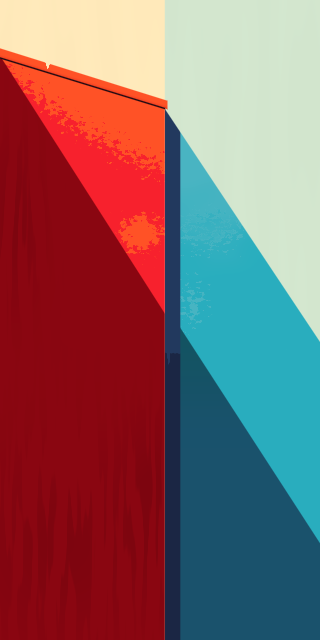
Write a WebGL 2 fragment shader that draws this background.

```glsl
#version 300 es
precision highp float;
// Flat geometric poster: a red wall and a teal wall meet at a navy pillar under a pale sky.
// Slanted half-planes are layered back to front with smooth edges; thresholded gradient
// noise adds the speckled paint, and stretched noise adds faint vertical brush streaks.

uniform vec2 u_resolution;
out vec4 fragColor;

const vec3 CREAM = vec3(1.0, 0.914, 0.729);
const vec3 MINT = vec3(0.827, 0.902, 0.808);
const vec3 CRIMSON = vec3(0.54, 0.022, 0.065);
const vec3 SCARLET = vec3(0.97, 0.13, 0.175);
const vec3 ORANGE = vec3(1.0, 0.32, 0.15);
const vec3 TEAL = vec3(0.16, 0.68, 0.745);
const vec3 PALE_TEAL = vec3(0.33, 0.715, 0.765);
const vec3 DEEP_TEAL = vec3(0.10, 0.32, 0.425);
const vec3 NAVY = vec3(0.135, 0.225, 0.37);
const vec3 DARK_NAVY = vec3(0.105, 0.15, 0.265);
const vec3 INK = vec3(0.13, 0.03, 0.06);

vec2 hashGradient(vec2 cell) {
    vec3 q = fract(cell.xyx * vec3(0.1031, 0.1030, 0.0973));
    q += dot(q, q.yzx + 33.33);
    float angle = 6.2832 * fract((q.x + q.y) * q.z);
    return vec2(cos(angle), sin(angle));
}

// Gradient noise, roughly -0.7 to 0.7
float noise(vec2 p) {
    vec2 i = floor(p), f = fract(p);
    vec2 u = f * f * f * (f * (f * 6.0 - 15.0) + 10.0);
    vec2 e = vec2(0.0, 1.0);
    float low = mix(dot(hashGradient(i), f), dot(hashGradient(i + e.yx), f - e.yx), u.x);
    float high = mix(dot(hashGradient(i + e), f - e), dot(hashGradient(i + 1.0), f - 1.0), u.x);
    return mix(low, high, u.y);
}

float fbm(vec2 p) {
    float sum = 0.0, gain = 0.6;
    for (int i = 0; i < 4; i++) {
        sum += gain * noise(p);
        p = mat2(1.6, 1.2, -1.2, 1.6) * p + 7.3;
        gain *= 0.6;
    }
    return sum;
}

// Coverage of the region where a signed distance is positive
float cover(float d, float soft) {
    return smoothstep(-soft, soft, d);
}

// Signed distance above the line of a given slope through a point
float above(vec2 p, vec2 point, float slope) {
    return (p.y - point.y - slope * (p.x - point.x)) * inversesqrt(1.0 + slope * slope);
}

// Soft elliptical bump, 1 at the centre
float blob(vec2 p, vec2 center, vec2 radius) {
    vec2 q = (p - center) / radius;
    return exp(-dot(q, q));
}

// Dry vertical brush marks inside a soft region
float streaks(vec2 p, float region) {
    float marks = noise(p * vec2(34.0, 2.6)) + 0.5 * noise(p * vec2(80.0, 5.0) + 9.0);
    return region * smoothstep(0.0, 0.14, marks);
}

vec3 redWall(vec2 p, float soft) {
    float brush = streaks(p, blob(p, vec2(0.05, 1.3), vec2(0.08, 0.25))
        + blob(p, vec2(0.2, 0.3), vec2(0.25, 0.3)) + blob(p, vec2(0.48, 0.42), vec2(0.09, 0.25)));
    vec3 shade = CRIMSON * (1.0 - 0.09 * min(brush, 1.0));
    // Orange paint fades into scarlet through a speckled border
    float grain = fbm(p * vec2(48.0, 64.0));
    float border = 1.80 - 0.95 * p.x + 0.6 * p.x * p.x;
    float paint = (p.y - border) * 7.0 + grain * 1.1;
    float patchPaint = blob(p, vec2(0.44, 1.27), vec2(0.075, 0.065)) - 0.55 + grain * 0.9;
    vec3 lit = mix(SCARLET, ORANGE, cover(max(paint, patchPaint), 0.07));
    return mix(shade, lit, cover(above(p, vec2(0.005, 1.818), -1.564), soft));
}

vec3 tealWall(vec2 p, float soft) {
    float grain = fbm(p * vec2(42.0, 72.0) + 4.0);
    float wash = smoothstep(1.12, 1.46, p.y + 0.12 * noise(p * 7.0));
    float worn = blob(p, vec2(0.66, 1.29), vec2(0.13, 0.085))
        + 0.8 * blob(p, vec2(0.6, 1.05), vec2(0.06, 0.1));
    float flecks = cover(worn - 0.72 + grain * 1.2, 0.09);
    vec3 lit = mix(TEAL, PALE_TEAL, max(0.75 * wash, 0.7 * flecks));
    lit = mix(lit, TEAL, 0.7 * wash * cover(grain + worn - 0.9, 0.1));
    vec3 shade = mix(DEEP_TEAL, vec3(0.075, 0.325, 0.385), smoothstep(0.6, 0.95, p.y));
    return mix(shade, lit, cover(above(p, vec2(0.5625, 0.977), -1.542), soft));
}

vec3 pillar(vec2 p, float soft) {
    float drip = 0.035 * smoothstep(0.005, 0.002, abs(p.x - 0.527));
    float seam = 0.896 - drip + 0.006 * noise(vec2(p.x * 90.0, 2.0));
    return mix(DARK_NAVY, NAVY, cover(p.y - seam, soft));
}

void main() {
    vec2 p = gl_FragCoord.xy / u_resolution * vec2(1.0, 2.0);
    float soft = 0.75 / u_resolution.x;
    float rightSide = cover(p.x - 0.515, soft);

    // Sky, then the right wall with its pillar
    vec3 color = mix(CREAM, MINT, rightSide);
    color *= 1.0 + 0.012 * noise(p * vec2(14.0, 1.5));
    vec3 right = mix(pillar(p, soft), tealWall(p, soft), cover(p.x - 0.5635, soft));
    float underSlope = cover(-above(p, vec2(0.5156, 1.659), -1.502), soft);
    color = mix(color, right, rightSide * underSlope);

    // Left wall below the roof edge
    float eave = above(p, vec2(0.0, 1.819), -0.307);
    color = mix(color, redWall(p, soft), (1.0 - rightSide) * cover(-eave, soft));

    // Roof band with a small chip, and the thin ink line beneath it
    float chip = 0.018 * smoothstep(0.008, 0.0, abs(p.x - 0.149));
    float roofTop = -above(p, vec2(0.0, 1.849 - chip), -0.313);
    float band = min(min(eave, roofTop), 0.5234 - p.x);
    vec3 roofColor = mix(ORANGE, vec3(0.94, 0.25, 0.13), smoothstep(0.012, 0.0, eave));
    color = mix(color, roofColor, cover(band, soft));
    float ink = min(0.0022 - abs(eave), 0.516 - p.x);
    color = mix(color, INK, cover(ink, soft));

    fragColor = vec4(color, 1.0);
}
```
